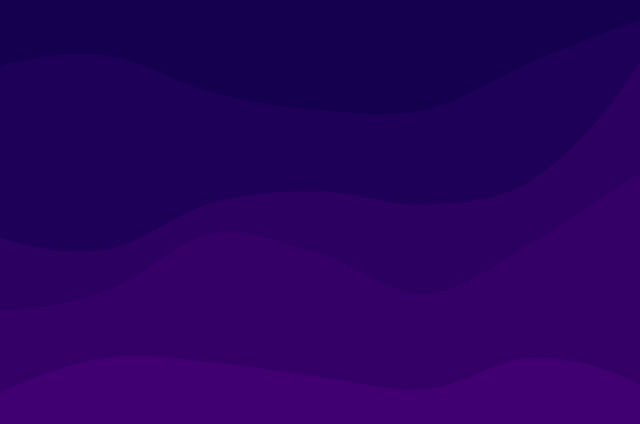
Write a WebGL 1 fragment shader that draws this background.

```glsl
precision highp float;

uniform vec2 u_resolution;

#define SKY_COLOR vec3(0.080, 0.0, 0.305)
#define FAR_COLOR vec3(0.120, 0.0, 0.348)
#define MID_COLOR vec3(0.168, 0.0, 0.376)
#define NEAR_COLOR vec3(0.205, 0.0, 0.408)
#define FRONT_COLOR vec3(0.250, 0.0, 0.442)
#define SPANS 6.0
#define EDGE_PIXELS 1.0

const int KNOT_COUNT = 9;

// Catmull-Rom weight of a knot at distance d, in spans
float splineWeight(float d) {
  float t = abs(d);
  if (t < 1.0) return (1.5 * t - 2.5) * t * t + 1.0;
  if (t < 2.0) return ((2.5 - 0.5 * t) * t - 4.0) * t + 2.0;
  return 0.0;
}

// Heights of the four wave crests (far to front) at x in 0..1
vec4 crestHeights(float x) {
  // The first and last knots lie outside the canvas and set the end slopes
  vec4 knots[KNOT_COUNT];
  knots[0] = vec4(0.727, 0.561, 0.332, -0.070);
  knots[1] = vec4(0.844, 0.439, 0.270, 0.074);
  knots[2] = vec4(0.869, 0.412, 0.316, 0.156);
  knots[3] = vec4(0.781, 0.523, 0.450, 0.145);
  knots[4] = vec4(0.740, 0.549, 0.402, 0.111);
  knots[5] = vec4(0.742, 0.518, 0.307, 0.082);
  knots[6] = vec4(0.855, 0.578, 0.430, 0.156);
  knots[7] = vec4(0.951, 0.852, 0.590, 0.092);
  knots[8] = vec4(1.008, 1.344, 0.719, -0.105);

  vec4 heights = vec4(0.0);
  for (int i = 0; i < KNOT_COUNT; i++) {
    heights += knots[i] * splineWeight(x * SPANS + 1.0 - float(i));
  }
  return heights;
}

void main() {
  vec2 uv = gl_FragCoord.xy / u_resolution;

  // Smooth coverage below each crest
  float pixel = EDGE_PIXELS / u_resolution.y;
  vec4 cover = clamp((crestHeights(uv.x) - uv.y) / pixel + 0.5, 0.0, 1.0);

  // Stack the waves from back to front
  vec3 color = mix(SKY_COLOR, FAR_COLOR, cover.x);
  color = mix(color, MID_COLOR, cover.y);
  color = mix(color, NEAR_COLOR, cover.z);
  color = mix(color, FRONT_COLOR, cover.w);
  gl_FragColor = vec4(color, 1.0);
}
```
